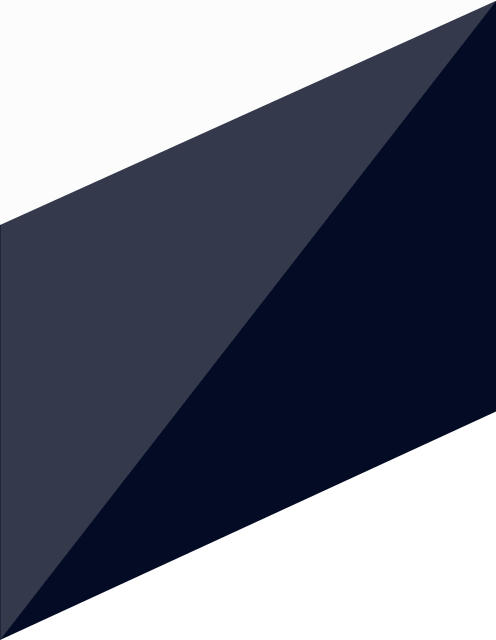
Reproduce this background procedurally as a WebGL 1 fragment shader.

```glsl
precision highp float;

uniform vec2 u_resolution;

const vec3 WHITE = vec3(1.0);
const vec3 PALE = vec3(0.985, 0.988, 0.985);
const vec3 SLATE = vec3(0.204, 0.224, 0.298);
const vec3 NAVY = vec3(0.016, 0.045, 0.145);

// Signed distance to the line a-b, positive on its left side
float lineDistance(vec2 p, vec2 a, vec2 b) {
  vec2 along = normalize(b - a);
  return dot(p - a, vec2(-along.y, along.x));
}

// Antialiased coverage of the positive side of an edge
float coverage(float dist, float pixel) {
  return clamp(dist / pixel + 0.5, 0.0, 1.0);
}

// Coverage above a line that spans the canvas between two edge heights
float above(vec2 p, float leftY, float rightY, float aspect, float pixel) {
  float dist = lineDistance(p, vec2(0.0, leftY), vec2(aspect, rightY));
  return coverage(dist, pixel);
}

void main() {
  float pixel = 1.0 / u_resolution.y;
  float aspect = u_resolution.x * pixel;
  vec2 p = gl_FragCoord.xy * pixel;

  // Dark band rising over the white ground
  vec3 color = mix(WHITE, NAVY, above(p, 0.0, 0.357, aspect, pixel));

  // Lighter upper triangle, inset by a hairline on the left
  float inset = coverage(p.x - 0.00065, pixel);
  float upper = above(p, 0.0, 0.998, aspect, pixel);
  color = mix(color, SLATE, upper * inset);

  // Pale upper corner
  color = mix(color, PALE, above(p, 0.6484, 0.9987, aspect, pixel));

  gl_FragColor = vec4(color, 1.0);
}
```
